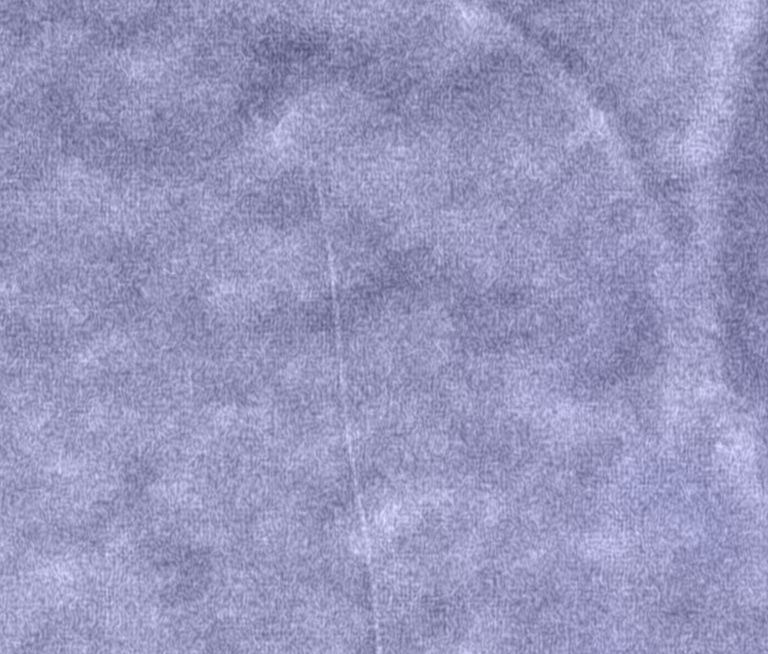
Write a Shadertoy shader that draws this texture.

```glsl
// Lavender terry cloth, softly creased, with a thin pale seam and long folds at right.
// Gradient noise layers build creases, brushed nap and a fine woven grain;
// their sum is one tone that is turned into a grey-violet colour.

float hash(vec2 p) {
    vec3 q = fract(p.xyx * 0.1031);
    q += dot(q, q.yzx + 33.33);
    return fract((q.x + q.y) * q.z);
}

vec2 gradientAt(vec2 cell) {
    float angle = 6.2832 * hash(cell);
    return vec2(cos(angle), sin(angle));
}

// Gradient noise, about -0.7 to 0.7
float noise(vec2 p) {
    vec2 i = floor(p), f = p - i;
    vec2 u = f * f * f * (f * (f * 6.0 - 15.0) + 10.0);
    vec2 e = vec2(0.0, 1.0);
    float low = mix(dot(gradientAt(i), f), dot(gradientAt(i + e.yx), f - e.yx), u.x);
    float high = mix(dot(gradientAt(i + e), f - e), dot(gradientAt(i + 1.0), f - 1.0), u.x);
    return mix(low, high, u.y);
}

float fbm(vec2 p) {
    float sum = 0.0, amp = 1.0;
    for (int i = 0; i < 4; i++) {
        sum += amp * noise(p);
        p = mat2(1.6, 1.2, -1.2, 1.6) * p + 17.3;
        amp *= 0.55;
    }
    return sum;
}

float bump(float d, float width) {
    return exp(-d * d / (width * width));
}

// Soft creases: level on the left, slanting in the middle, upright on the right
float creases(vec2 p) {
    vec2 w = p + 0.05 * vec2(fbm(p * 4.0), fbm(p * 4.0 + 31.0));
    vec2 slant = mat2(0.8, -0.6, 0.6, 0.8) * w;
    float level = noise(w * vec2(4.0, 8.5) + 3.0);
    float upright = noise(w * vec2(9.0, 2.5) + 8.0);
    float relief = mix(level, upright, smoothstep(0.7, 1.05, p.x));
    float pleat = noise(slant * vec2(5.0, 13.0) + 21.0);
    float lit = smoothstep(0.12, 0.4, pleat) - smoothstep(0.12, 0.45, -pleat);
    return 0.105 * relief + 0.05 * lit;
}

// Two long folds near the right edge, with a shaded valley beside each
float longFolds(vec2 p) {
    float wobble = 0.02 * noise(p * 7.0);
    float inner = p.x + wobble - (1.07 - 0.08 * p.y - 0.3 * pow(p.y, 6.0));
    float outer = p.x + wobble - (1.06 + 0.6 * (p.y - 0.64) * (p.y - 0.64));
    float tone = 0.075 * bump(inner, 0.025) - 0.05 * bump(inner - 0.045, 0.025);
    tone *= smoothstep(0.1, 0.45, p.y);
    tone += 0.1 * bump(outer, 0.026) * smoothstep(0.12, 0.3, p.y);
    return tone - 0.075 * smoothstep(0.02, 0.07, outer);
}

// Fine loops in wavering rows and columns, with paler tufts between
float weave(vec2 p) {
    vec2 q = p + 0.006 * vec2(noise(p * 24.0), noise(p * 24.0 + 50.0));
    float loops = sin(q.x * 930.0) * 0.6 + sin(q.y * 760.0) * 0.4;
    float patches = 0.6 + 1.2 * noise(p * 9.0 + 5.0);
    float fuzz = noise(q * vec2(205.0, 150.0)) + 0.65 * noise(q * vec2(105.0, 85.0) + 40.0);
    float tufts = smoothstep(0.15, 0.45, noise(q * vec2(125.0, 95.0) + 90.0));
    return 0.032 * loops * patches + 0.15 * fuzz + 0.05 * (tufts - 0.15);
}

// Pale seam that runs slightly aslant from above the middle to the lower edge
float seam(vec2 p) {
    float d = p.x - (0.58 - 0.13 * p.y + 0.004 * sin(p.y * 13.0));
    float wear = 0.9 + 0.6 * noise(vec2(p.y * 22.0, 2.5));
    float reach = 1.0 - smoothstep(0.7, 0.76, p.y);
    return reach * (wear * 0.1 * bump(d, 0.0038) - 0.035 * bump(d + 0.009, 0.006));
}

// A few short loose hairs
float hairs(vec2 p) {
    float light = 0.0;
    for (int i = 0; i < 5; i++) {
        float id = float(i);
        vec2 q = p - vec2(1.17 * hash(vec2(id, 3.0)), hash(vec2(id, 7.0)));
        float a = 6.2832 * hash(vec2(id, 11.0));
        q = mat2(cos(a), sin(a), -sin(a), cos(a)) * q;
        q.y += 18.0 * q.x * q.x;
        float len = 0.006 + 0.012 * hash(vec2(id, 19.0));
        light += bump(q.y, 0.0018) * (1.0 - smoothstep(len * 0.7, len, abs(q.x)));
    }
    return light;
}

void mainImage(out vec4 fragColor, in vec2 fragCoord) {
    vec2 p = fragCoord / iResolution.y;

    // Fuzzy nap breaks up the edges of the larger shapes
    vec2 nap = p + 0.016 * vec2(noise(p * 65.0), noise(p * 65.0 + 70.0));

    float tone = 0.594 + 0.075 * (0.5 - p.y) * (1.0 - smoothstep(0.6, 1.1, p.x));
    tone += creases(nap) + longFolds(nap);
    tone += 0.062 * fbm(nap * vec2(13.0, 15.0));
    tone += 0.045 * (smoothstep(0.05, 0.4, fbm(nap * 26.0 + 60.0)) - 0.2);
    tone += weave(p) + seam(p) + 0.1 * hairs(p);

    // Bluer dye tint toward the lower right
    float blue = smoothstep(0.6, 1.05, p.x) * (1.0 - smoothstep(0.4, 0.9, p.y));
    blue *= 0.5 + noise(p * 6.0 + 12.0);
    vec3 color = vec3(tone, tone - 0.004, tone + 0.15);
    color += blue * vec3(-0.014, -0.008, 0.014);
    fragColor = vec4(clamp(color, 0.0, 1.0), 1.0);
}
```
